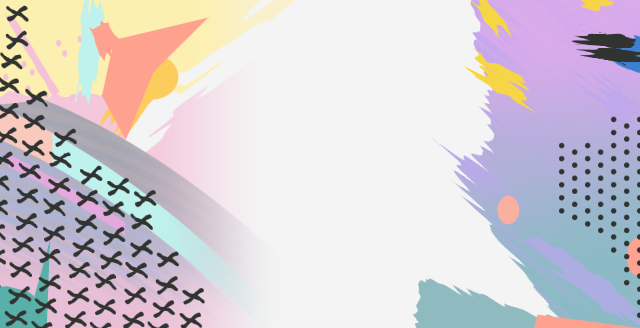
A WebGL 2 fragment shader for this background:

```glsl
#version 300 es
precision highp float;
// Abstract collage: pastel washes and a curved band at left, a ragged brush
// field at right. Layers are distances roughened by stretched noise.
uniform vec2 u_resolution;
out vec4 outColor;
#define SIZE vec2(7.68, 3.92)
#define GOLD vec3(.97, .84, .27)
#define PINK vec3(.96, .76, .85)
#define CORAL vec3(1, .63, .56)
#define AQUA vec3(.75, .95, .93)
#define VIOLET vec3(.74, .65, .94)
#define INK vec3(.19, .2, .19)
#define STEP .156
vec2 p; // current point, y down from the top
vec3 color;

float hash(vec2 v) {
  vec3 q = fract(v.xyx * .1031);
  q += dot(q, q.yzx + 33.33);
  return fract((q.x + q.y) * q.z);
}
float noise(vec2 v) {
  vec2 i = floor(v), f = fract(v), o = vec2(1, 0);
  f *= f * (3. - 2. * f);
  return mix(mix(hash(i), hash(i + o), f.x), mix(hash(i + o.yx), hash(i + 1.), f.x), f.y);
}
void paint(vec3 ink, float d, float alpha) {
  color = mix(color, ink, alpha * clamp(.5 - d / max(fwidth(d), 1e-4), 0., 1.));
}
void paint(vec3 ink, float d) { paint(ink, d, 1.); }
float side(vec2 v, vec2 a, vec2 b) {
  vec2 e = normalize(b - a);
  return dot(v - a, vec2(e.y, -e.x));
}
float tri(float ax, float ay, float bx, float by, float cx, float cy) {
  vec2 a = vec2(ax, ay), b = vec2(bx, by), c = vec2(cx, cy);
  float s = sign(side(c, a, b));
  return -min(s * side(p, a, b), min(s * side(p, b, c), s * side(p, c, a)));
}
float blob(float x, float y, float rx, float ry) {
  return (length((p - vec2(x, y)) / vec2(rx, ry)) - 1.) * min(rx, ry);
}
// Brush stroke from a to b with frayed ends
float dab(float ax, float ay, float bx, float by, float w, float fray) {
  vec2 a = vec2(ax, ay), b = vec2(bx, by);
  float len = length(b - a), v = side(p, a, b), u = dot(p - a, b - a) / len;
  float edge = w * (.7 + .5 * noise(vec2(u * 7., sign(v) + ax * 9.)));
  float n = noise(vec2(u * 2., v * 32.) + a * 7.);
  return max(abs(v) - edge, abs(u - len * .5) - len * .5 + fray * n);
}
float segment(vec2 v, vec2 b) {
  return length(v - b * clamp(dot(v, b) / dot(b, b), -1., 1.));
}
void leftWashes() {
  float slant = dot(p - vec2(3.45, 0), vec2(.63, .78));
  float fray = noise(p * mat2(1.6, -1.2, 9.6, 12.8));
  float low = 1.05 + .16 * noise(p * vec2(9, 3)) - p.y;
  paint(PINK, min(max(low, p.x - 1.5), .12 - slant + .35 * fray), .9 - .9 * smoothstep(1.5, 3.3, p.x));
  paint(vec3(.99, .94, .69), max(slant + .5 * fray - .15, -low), 1. - .4 * smoothstep(2.2, 3.2, p.x));
  // Splatter and runs
  float d = dab(.05, .1, .75, 1.25, .045, .2);
  for (float i = 0.; i < 14.; i++)
    d = min(d, blob(1.3 * hash(vec2(i, 3)), .35 + .85 * hash(vec2(i, 8)), .03, .04));
  paint(PINK, d);
  paint(AQUA, dab(1.15, -.2, 1.02, 1.28, .13, .4));
  // Amber petal and angular coral shape
  paint(vec3(.99, .8, .36), min(blob(1.82, .92, .32, .27), dab(1.85, .8, 1.28, 1.65, .2, .35)));
  d = min(tri(1.38, .42, 1.22, 1.16, 1.87, .85), tri(1.22, 1.14, 1.86, .82, 1.51, 1.67));
  d = min(d, tri(1.36, .48, 2.5, .21, 1.72, .98));
  paint(CORAL, min(d, dab(1.16, .24, 1.36, .68, .13, .1)));
}
void curvedBand() {
  float u = p.x - .5, top = 1.18 + .4 * u + .09 * u * u;
  float lane = p.y - top - .13 * p.x, grain = noise(vec2(p.x * 2., lane * 22.));
  vec3 body = mix(vec3(.65, .65, .7), vec3(.69, .71, .84), smoothstep(.1, 1., lane));
  body = mix(body, vec3(.73, .68, .69), .4 * smoothstep(-.3, .3, sin(lane * 34. + p.x * 9.)));
  body = mix(body, PINK, .8 * smoothstep(2.6, 3.5, p.y - p.x * .25 + .4 * grain));
  paint(body, max(top, 1.2 - .1 * u) - p.y, 1. - smoothstep(1.3, 3.45, p.x));
  paint(vec3(.93, .66, .88), max(abs(lane - .86 - .03 * grain) - .08, abs(p.x - .8) - .7), .85);
  float ribbon = abs(lane - .47) - .195;
  paint(AQUA, max(ribbon, .62 - p.x), 1. - smoothstep(1.8, 3.4, p.x));
  paint(vec3(.98, .79, .74), max(ribbon, p.x - .63));
  paint(vec3(.35, .69, .66), min(tri(.6, 2.87, .3, 3.95, .56, 3.95),
    max(blob(.1, 3.8, .42, .38), 3.4 + .25 * p.x - p.y)));
}
// Hand-drawn crosses on a skewed lattice with a stepped border
void crosses() {
  mat2 lattice = mat2(.335, .15, -.03, .29);
  vec2 v = p - vec2(1.07, 2.07), base = floor(inverse(lattice) * v + .5);
  float d = .1;
  for (int k = 0; k < 9; k++) {
    vec2 id = base + vec2(k % 3 - 1, k / 3 - 1);
    float last = id.y < 0. ? max(id.y, -3.) : clamp(id.y + 1., 2., 4.);
    float h = hash(id + 40.) - .5;
    vec2 q = v - lattice * id - .05 * h;
    q.y += .012 * sin(q.x * 30.) + q.x * .35 * h;
    float x = min(segment(q, vec2(.11, .06)), segment(q, vec2(.1, -.07)));
    if (id.x <= last) d = min(d, x - .016 - .012 * noise(q * 25. + id));
  }
  paint(INK, d);
}
void rightField() {
  vec2 along = p * mat2(.78, .62, -.62, .78);
  float fine = noise(along * vec2(1.2, 28)), coarse = noise(along * vec2(.6, 7));
  float tuft = exp(-pow(abs(along.y + 1.75) / .35, 4.));
  float edge = 5.9 + .06 * p.y + .55 * max(p.y - 2.5, 0.) - .22 * coarse - fine * (.15 + .5 * tuft);
  vec3 field = mix(vec3(.85, .67, .92), vec3(.7, .69, .85), smoothstep(.5, 2., p.y));
  field = mix(field, vec3(.55, .73, .77), smoothstep(1.6, 3.2, p.y + .25 * p.x - 1.7));
  float rim = .75 - .6 * smoothstep(.1, .8, p.x - edge);
  paint(mix(field, VIOLET, smoothstep(.8, 1.4, fine + coarse) * rim), edge - p.x);
  paint(VIOLET, min(dab(6.85, .8, 7.9, 1.6, .15, .7), dab(6.2, 2.75, 7.9, 4., .14, .9)), .65);
  // Teal sweep and bright accents
  paint(vec3(.56, .73, .75), tri(5.02, 3.3, 4.95, 4.1, 6.9, 3.9) + .1 * fine - .04);
  paint(CORAL, min(tri(6.45, 3.76, 6.4, 3.96, 7.9, 3.95), blob(7.67, 3.07, .15, .23)));
  paint(vec3(.98, .69, .63), blob(6.1, 2.51, .13, .17));
  paint(GOLD, min(dab(5.55, .68, 6.5, 1.25, .14, .5), dab(5.65, -.15, 6.1, .5, .09, .3)));
  paint(GOLD, dab(6.85, -.05, 7.4, .12, .08, .25));
  paint(vec3(.24, .5, .82), blob(7.65, .66, .46, .27) + .12 * fine);
  paint(INK, dab(6.85, .53, 7.9, .64, .17, .5));
  // Staggered dots with an uneven outline
  float column = floor((p.x - 6.74) / STEP + .5);
  vec2 o = vec2(6.74, 1.74 + .5 * STEP * mod(column, 2.));
  vec2 spot = o + STEP * floor((p - o) / STEP + .5);
  bool shown = column >= 0. && spot.y > (column < 3.5 ? 1.7 : 1.38) && spot.y < 2.58 + .034 * column * column;
  paint(INK, shown ? length(p - spot) - .032 : .05);
}
void main() {
  p = gl_FragCoord.xy / u_resolution * SIZE;
  p.y = SIZE.y - p.y;
  color = vec3(.955);
  leftWashes();
  curvedBand();
  crosses();
  rightField();
  outColor = vec4(color, 1);
}
```
